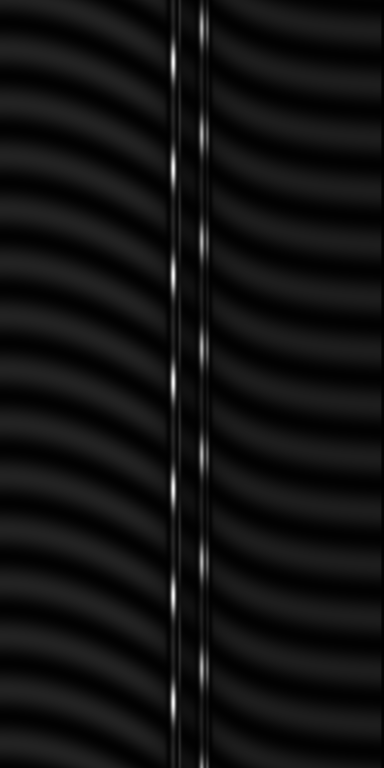
A WebGL 1 fragment shader for this background:

```glsl
precision highp float;
// Dark flowing interference bands crossed by two narrow, glinting vertical seams.

uniform vec2 u_resolution;

#define BAND_PERIOD 0.0695
#define BAND_START 0.0638
#define LEFT_SEAM 0.4513
#define RIGHT_SEAM 0.5255
#define LEFT_DROP 0.0859
#define SEAM_DROP 0.0260
#define RIGHT_DROP 0.0790
#define BAND_LIGHT 0.125
#define GLINT_SHARPNESS 3.5

const float PI = 3.14159265;

// Soft vertical line of the given half width
float line(float x, float center, float width) {
  float d = (x - center) / width;
  return exp(-d * d);
}

// Height of a band crest, falling from left to right
float crestDrop(float x) {
  float left = LEFT_DROP * pow(clamp(x / LEFT_SEAM, 0.0, 1.0), 1.8);
  float middle = SEAM_DROP * clamp((x - LEFT_SEAM) / (RIGHT_SEAM - LEFT_SEAM), 0.0, 1.0);
  float right = RIGHT_DROP * (1.0 - exp(-max(x - RIGHT_SEAM, 0.0) / 0.17));
  return BAND_START + left + middle + right;
}

// Squared wave, 1 on each crest and 0 between crests
float wave(float y, float period) {
  float c = cos(PI * y / period);
  return c * c;
}

// Elongated highlights, one on every second band
float glint(float y, float start) {
  return pow(wave(y - start, 2.0 * BAND_PERIOD), GLINT_SHARPNESS);
}

void main() {
  vec2 uv = gl_FragCoord.xy / u_resolution;
  float x = uv.x;
  float y = 1.0 - uv.y;

  // Broad bands, dimmer towards the seams and on the right
  float side = mix(1.0, 0.84, smoothstep(0.4, 0.6, x));
  float centerShade = 1.0 - 0.5 * line(x, 0.49, 0.075);
  float light = 0.008 + BAND_LIGHT * side * centerShade * wave(y - crestDrop(x), BAND_PERIOD);

  // Dark grooves beside the bright lines
  light *= 1.0 - 0.9 * line(x, 0.4610, 0.010);
  light *= 1.0 - 0.8 * line(x, 0.4400, 0.008);
  light *= 1.0 - 0.9 * line(x, 0.5330, 0.009);
  light *= 1.0 - 0.7 * line(x, 0.5480, 0.006);
  light *= 1.0 - 0.6 * line(x, 0.5130, 0.007);

  // Left seam: a strong line and a faint echo between its glints
  float leftGlint = glint(y, 0.0807);
  light += line(x, LEFT_SEAM, 0.0065) * (0.10 + 0.82 * leftGlint);
  light += line(x, 0.4680, 0.0040) * (0.04 + 0.10 * (1.0 - leftGlint));

  // Right seam: a paired line, weaker on its right
  float rightGlint = glint(y, 0.0365);
  light += line(x, RIGHT_SEAM, 0.0060) * (0.08 + 0.58 * rightGlint);
  light += line(x, 0.5400, 0.0045) * (0.05 + 0.30 * rightGlint);

  // Thin shadow along the right border
  light *= 1.0 - 0.8 * smoothstep(0.990, 0.996, x);

  gl_FragColor = vec4(vec3(light), 1.0);
}
```
